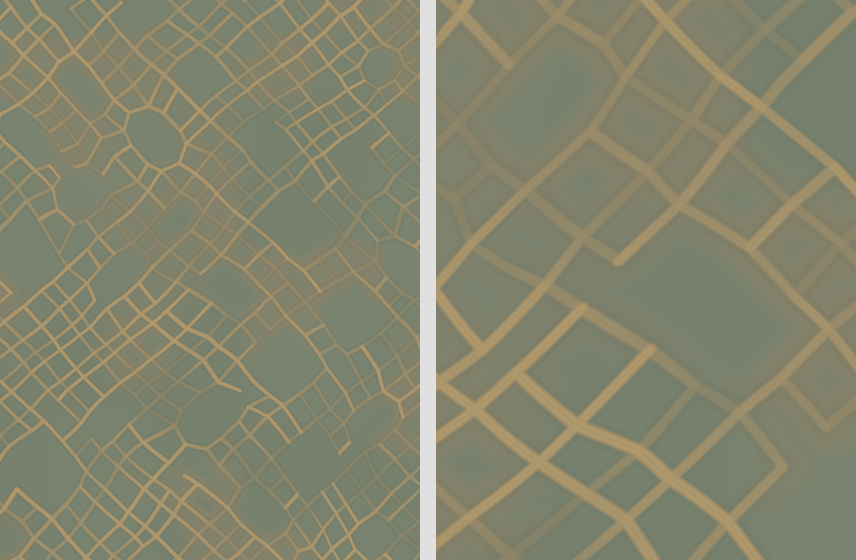
Left, the full canvas; right, a detail of the centre.
Give the GLSL for this pattern, as a WebGL 2 fragment shader.

```glsl
#version 300 es
precision highp float;

uniform vec2 u_resolution;
out vec4 fragColor;

#define CELLS 19.5       // lattice cells per canvas width
#define TILT 0.75        // lattice rotation in radians
#define WARP 0.028       // bending of the lines, in canvas widths
#define LINE_JITTER 0.5  // uneven spacing between whole lines
#define NODE_JITTER 0.14 // wobble of single crossings
#define HOLE_SHARE 0.72  // share of tiles with a merged large cell
#define GAP_SHARE 0.035  // share of missing line pieces
#define LINE_WIDTH 0.086 // half width, in cells
#define SOFTNESS 0.02    // edge blur, in cells
#define HAZE 0.75        // warm tint inside the fine mesh

const float TILE = 4.0;
const vec3 SAGE = vec3(0.471, 0.509, 0.432);
const vec3 TAUPE = vec3(0.535, 0.512, 0.412);
const vec3 BRONZE = vec3(0.595, 0.538, 0.405);
const vec3 GOLD = vec3(0.685, 0.597, 0.425);

struct Hole { vec2 corner; vec2 size; float roundness; };

float hash(vec2 p, float salt) {
    vec3 h = fract(vec3(p.xyx + salt * 17.37) * vec3(0.1031, 0.1030, 0.0973));
    h += dot(h, h.yzx + 33.33);
    return fract((h.x + h.y) * h.z);
}

vec2 hash2(vec2 p, float salt) {
    return vec2(hash(p, salt), hash(p, salt + 1.0));
}

float noise(vec2 p, float salt) {
    vec2 i = floor(p), f = fract(p);
    f = f * f * f * (f * (f * 6.0 - 15.0) + 10.0);
    float low = mix(hash(i, salt), hash(i + vec2(1, 0), salt), f.x);
    float high = mix(hash(i + vec2(0, 1), salt), hash(i + 1.0, salt), f.x);
    return mix(low, high, f.y);
}

// Large merged cell of the tile that contains this lattice index
Hole holeAt(vec2 id) {
    float row = floor(id.y / TILE);
    float shift = floor(TILE * hash(vec2(row, 3.0), 1.0));
    vec2 tile = vec2(floor((id.x + shift) / TILE), row);
    vec2 size = 2.0 + step(0.6, hash2(tile, 2.0));
    vec2 corner = tile * TILE - vec2(shift, 0.0);
    corner += floor(hash2(tile, 4.0) * (TILE - size));
    size *= step(hash(tile, 6.0), HOLE_SHARE);
    float roundness = hash(tile, 7.0);
    return Hole(corner, size, 0.85 * roundness * roundness);
}

bool inHole(vec2 cell) {
    Hole h = holeAt(cell);
    vec2 local = cell - h.corner;
    return all(greaterThanEqual(local, vec2(0))) && all(lessThan(local, h.size));
}

// Crossing point, pulled onto an ellipse around rounded holes
vec2 node(vec2 id) {
    vec2 lines = vec2(hash(vec2(id.x, 5.0), 8.0), hash(vec2(id.y, 9.0), 9.0));
    vec2 pos = id + LINE_JITTER * (lines - 0.5) + NODE_JITTER * (hash2(id, 10.0) - 0.5);
    Hole h = holeAt(id);
    vec2 local = id - h.corner;
    if (h.size.x > 0.0 && all(greaterThanEqual(local, vec2(0))) && all(lessThanEqual(local, h.size))) {
        vec2 ray = normalize((local - 0.5 * h.size) / h.size + 0.001);
        vec2 rim = h.corner + h.size * (0.5 + 0.55 * ray);
        pos = mix(pos, rim, h.roundness);
    }
    return pos;
}

float segmentDistance(vec2 p, vec2 a, vec2 b) {
    vec2 ab = b - a, ap = p - a;
    return length(ap - ab * clamp(dot(ap, ab) / dot(ab, ab), 0.0, 1.0));
}

void main() {
    vec2 uv = gl_FragCoord.xy / u_resolution.x;
    float blur = max(SOFTNESS, 0.6 * CELLS / u_resolution.x);

    // Bent and tilted lattice space
    vec2 bend = vec2(noise(uv * 3.2, 20.0), noise(uv * 3.2, 21.0)) - 0.5;
    bend += 0.25 * (vec2(noise(uv * 7.0, 22.0), noise(uv * 7.0, 23.0)) - 0.5);
    float c = cos(TILT), s = sin(TILT);
    vec2 p = mat2(c, -s, s, c) * (uv + 2.0 * WARP * bend) * CELLS + 40.0;
    float sheen = noise(uv * 5.0, 24.0);

    // Strongest line and nearest distance among the surrounding edges
    float ink = 0.0, core = 0.0, nearest = 1.0;
    for (int k = 0; k < 25; k++) {
        vec2 id = floor(p) + vec2(k % 5, k / 5) - 2.0;
        vec2 start = node(id);
        for (int axis = 0; axis < 2; axis++) {
            vec2 dir = axis == 0 ? vec2(1, 0) : vec2(0, 1);
            float salt = 12.0 + float(axis) * 3.0;
            if (hash(id, salt) < GAP_SHARE) continue;
            if (inHole(id) && inHole(id - dir.yx)) continue;
            float d = segmentDistance(p, start, node(id + dir));
            float lineTone = hash(vec2(dot(id, dir.yx), 2.0), salt + 1.0);
            float tone = 0.5 * lineTone + 0.15 * hash(id, salt + 2.0) + 0.5 * sheen;
            tone = mix(0.32, 1.0, smoothstep(0.15, 0.8, tone));
            float width = LINE_WIDTH * mix(0.8, 1.12, tone);
            float groove = 1.0 - 0.25 * smoothstep(0.3 * width, 0.0, d);
            ink = max(ink, tone * smoothstep(width + blur, width - blur, d));
            core = max(core, tone * groove * smoothstep(width, 0.4 * width, d));
            nearest = min(nearest, d);
        }
    }

    // Sage ground with a flat warm haze inside the fine mesh
    vec3 color = SAGE * (0.985 + 0.03 * noise(uv * 4.0, 25.0));
    float haze = smoothstep(0.6, 0.2, nearest) * smoothstep(0.35, 0.75, noise(uv * 6.0, 26.0));
    color = mix(color, TAUPE, HAZE * haze);

    // Thin shade beside the metallic lines
    color *= 1.0 - 0.035 * smoothstep(0.25, 0.08, nearest);
    color = mix(color, mix(BRONZE, GOLD, core), ink);
    fragColor = vec4(color, 1.0);
}
```
